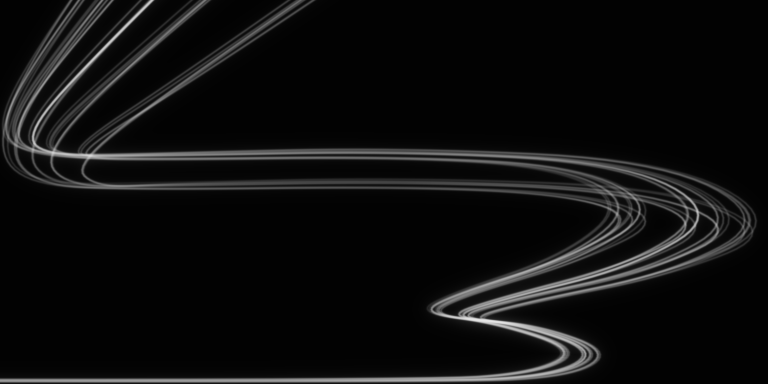
This background is drawn by a WebGL 2 fragment shader. Its source:

```glsl
#version 300 es
precision highp float;
// A bundle of thin glowing light trails that sweeps down, along and around a winding road.
// Each strand is a quadratic B-spline whose control points are blended between two
// border paths; the nearest distance to it gives a fine core and a soft halo.
uniform vec2 u_resolution;
out vec4 fragColor;

// Values to tune; lengths are in canvas heights
const int STRANDS = 30;
const int POINTS = 16;
const int PIECES = 10;
const float CORE_WIDTH = 0.0018;
const float CORE_LIGHT = 0.85;
const float HALO_WIDTH = 0.014;
const float HALO_LIGHT = 0.04;
const float HALO_REACH = 0.11;
const float BAND_DROP = 0.078;
const float WANDER = 0.025;
const vec3 BACKGROUND = vec3(0.008);
const vec3 TRAIL_COLOUR = vec3(0.92);

// Border paths of the bundle: left then inner side, right then outer side
const vec2 INNER[POINTS] = vec2[POINTS](
  vec2(0.438, 1.365), vec2(0.104, 0.896), vec2(-0.016, 0.674), vec2(0.052, 0.596),
  vec2(0.339, 0.581), vec2(1.042, 0.589), vec2(1.458, 0.563), vec2(1.628, 0.466),
  vec2(1.458, 0.336), vec2(1.159, 0.232), vec2(1.089, 0.185), vec2(1.276, 0.161),
  vec2(1.497, 0.089), vec2(1.380, 0.029), vec2(1.094, 0.010), vec2(-2.344, 0.016));
const vec2 OUTER[POINTS] = vec2[POINTS](
  vec2(1.380, 1.365), vec2(0.521, 0.792), vec2(0.203, 0.602), vec2(0.266, 0.586),
  vec2(0.469, 0.604), vec2(1.042, 0.617), vec2(1.745, 0.583), vec2(2.039, 0.422),
  vec2(1.771, 0.284), vec2(1.380, 0.211), vec2(1.216, 0.167), vec2(1.406, 0.154),
  vec2(1.602, 0.083), vec2(1.484, 0.016), vec2(1.120, 0.003), vec2(-2.344, 0.010));
// Brightness along the path, lower where the strands are packed together
const float LIGHT[POINTS] = float[POINTS](
  0.9, 0.9, 0.85, 0.5, 0.35, 0.3, 0.45, 0.9, 0.8, 0.7, 0.55, 0.5, 0.6, 0.4, 0.17, 0.12);
// Where strands gather across the bundle at the top and in the bends
const float TOP_CLUSTER[5] = float[5](0.04, 0.14, 0.32, 0.56, 0.94);
const float BEND_CLUSTER[5] = float[5](0.05, 0.18, 0.57, 0.74, 0.95);

float hash(float n) {
  return fract(sin(n * 12.9898 + 4.137) * 43758.545);
}

// Control point of one strand; lane holds its place at the top and in the bends
vec2 controlPoint(int i, vec2 lane, float drop, float seed) {
  float k = float(i);
  float across = i < 4 ? lane.x : lane.y + WANDER * sin(k * 1.7 + seed * 2.3);
  vec2 point = mix(INNER[i], OUTER[i], across);
  point.y -= drop * smoothstep(1.0, 3.2, k) * (1.0 - smoothstep(5.5, 8.0, k));
  return point;
}

// Distance to a line piece, and the position along it
vec2 pieceDistance(vec2 p, vec2 a, vec2 b) {
  vec2 ab = b - a;
  float t = clamp(dot(p - a, ab) / max(dot(ab, ab), 1e-9), 0.0, 1.0);
  return vec2(length(p - a - ab * t), t);
}

float boxDistance(vec2 p, vec2 low, vec2 high) {
  return length(max(max(low - p, p - high), 0.0));
}

// Distance to a whole strand, and the path position of its nearest point
vec2 strandDistance(vec2 p, vec2 lane, float drop, float seed) {
  vec2 nearest = vec2(HALO_REACH, 0.0);
  vec2 before = controlPoint(0, lane, drop, seed);
  vec2 middle = controlPoint(1, lane, drop, seed);
  for (int i = 1; i < POINTS - 1; i++) {
    vec2 after = controlPoint(i + 1, lane, drop, seed);
    vec2 a = 0.5 * (before + middle);
    vec2 c = 0.5 * (middle + after);
    vec2 low = min(min(a, c), middle);
    vec2 high = max(max(a, c), middle);
    if (boxDistance(p, low, high) < nearest.x) {
      vec2 start = a;
      for (int j = 0; j < PIECES; j++) {
        float t = float(j + 1) / float(PIECES);
        vec2 end = mix(mix(a, middle, t), mix(middle, c, t), t);
        vec2 hit = pieceDistance(p, start, end);
        float along = float(i) - 0.5 + (float(j) + hit.y) / float(PIECES);
        if (hit.x < nearest.x) nearest = vec2(hit.x, along);
        start = end;
      }
    }
    before = middle;
    middle = after;
  }
  return nearest;
}

void main() {
  vec2 p = gl_FragCoord.xy / u_resolution.y;
  float coreWidth = length(vec2(CORE_WIDTH, 0.4 / u_resolution.y));
  float energy = 0.0;
  for (int n = 0; n < STRANDS; n++) {
    float seed = float(n);
    int row = n / 5;
    // Scatter the strand around its clusters; every third row takes the lower band
    vec2 jitter = vec2(hash(seed), hash(seed + 57.0)) - 0.5;
    vec2 lane = vec2(TOP_CLUSTER[n % 5], BEND_CLUSTER[(n + row * 2) % 5]);
    lane += jitter * vec2(0.11, 0.12);
    float drop = row % 3 == 2 ? BAND_DROP : 0.0;
    float strength = n == 2 ? 1.5 : mix(0.22, 0.85, pow(hash(seed + 91.0), 2.0));

    vec2 nearest = strandDistance(p, lane, drop, seed);
    int k = int(nearest.y);
    float light = strength * mix(LIGHT[k], LIGHT[min(k + 1, POINTS - 1)], fract(nearest.y));
    float core = CORE_LIGHT * exp(-0.5 * pow(nearest.x / coreWidth, 2.0));
    float halo = HALO_LIGHT * (exp(-nearest.x / HALO_WIDTH) - exp(-HALO_REACH / HALO_WIDTH));
    energy += light * (core + halo);
  }
  fragColor = vec4(BACKGROUND + TRAIL_COLOUR * (1.0 - exp(-energy)), 1.0);
}
```
